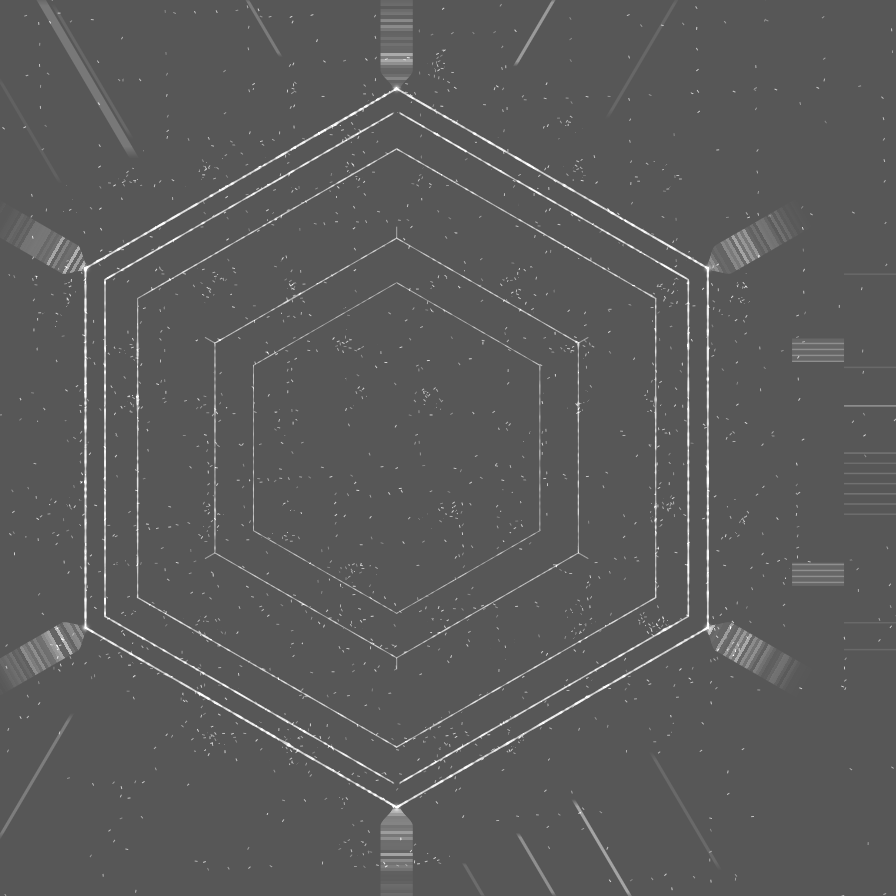
Give the GLSL for this texture map, as a Shadertoy shader.

```glsl
#define BASE_GRAY 0.342
#define CENTER vec2(0.4427, 0.5)
#define TILE 0.25
#define CLUSTER_SIZE 0.016
#define DUST_AMOUNT 0.012
#define FLAKE_AMOUNT 0.38
#define FLAKE_GRID 230.0
#define STREAK_SLOPE 1.70
#define FAN_START 0.400
#define SECTOR 1.0471976

float hash(vec2 p) {
    return fract(sin(dot(p, vec2(127.1, 311.7))) * 43758.5453);
}

float noise(vec2 p) {
    vec2 i = floor(p), f = fract(p);
    f = f * f * (3.0 - 2.0 * f);
    return mix(mix(hash(i), hash(i + vec2(1, 0)), f.x),
               mix(hash(i + vec2(0, 1)), hash(i + 1.0), f.x), f.y);
}

mat2 rot(float a) {
    return mat2(cos(a), -sin(a), sin(a), cos(a));
}

// Share of a pixel covered by a stroke of the given half width
float stroke(float d, float halfWidth, float px) {
    vec2 edges = clamp(vec2(halfWidth - d, -halfWidth - d) / px + 0.5, 0.0, 1.0);
    return edges.x - edges.y;
}

float span(float x, float lo, float hi, float px) {
    return clamp((x - lo) / px + 0.5, 0.0, 1.0) * clamp((hi - x) / px + 0.5, 0.0, 1.0);
}

// Density of the repeating flake clusters
float clusters(vec2 p) {
    vec2 spots[7] = vec2[7](vec2(0.138, 0.111), vec2(0.145, 0.056), vec2(0.232, 0.053),
        vec2(0.240, 0.178), vec2(0.077, 0.181), vec2(0.069, 0.151), vec2(0.069, 0.023));
    float sum = 0.0;
    for (int i = 0; i < 7; i++) {
        vec2 d = (fract((p - spots[i]) / TILE + 0.5) - 0.5) * TILE;
        d = rot(float(i) * 1.3) * d * vec2(1.0, 1.25);
        sum += exp(-dot(d, d) / (CLUSTER_SIZE * CLUSTER_SIZE)) * (i < 5 ? 1.0 : 0.4);
    }
    return sum * smoothstep(0.35, 0.75, noise(p * 110.0));
}

// Short slanted dashes scattered on a jittered grid
float flakes(vec2 p, float density, float px) {
    float sum = 0.0;
    for (int layer = 0; layer < 2; layer++) {
        float seed = float(layer) * 17.3;
        vec2 g = rot(0.4 + seed) * p * FLAKE_GRID;
        vec2 id = floor(g) + seed;
        vec2 d = fract(g) - 0.35 - 0.3 * vec2(hash(id), hash(id + 5.1));
        d = rot(hash(id + 9.7) * 2.0) * d / FLAKE_GRID;
        float dash = stroke(abs(d.y), 0.0005, px) * stroke(abs(d.x), 0.0016, px);
        sum += dash * step(hash(id + 3.3), density) * (0.35 + 0.65 * hash(id + 2.2));
    }
    return sum;
}

// Diagonal rays: upper end, signed run, strength
float diagonalStreaks(vec2 p, float px) {
    vec4 rays[11] = vec4[11](
        vec4(0.046, 1.0, 0.100, 0.13), vec4(0.062, 0.99, 0.082, 0.06),
        vec4(0.000, 0.91, 0.065, 0.04), vec4(0.276, 1.0, 0.036, 0.14),
        vec4(0.618, 1.0, -0.042, 0.26), vec4(0.755, 1.0, -0.075, 0.06),
        vec4(0.078, 0.199, -0.078, 0.15), vec4(0.729, 0.156, 0.072, 0.07),
        vec4(0.642, 0.104, 0.061, 0.30), vec4(0.579, 0.068, 0.039, 0.22),
        vec4(0.518, 0.036, 0.021, 0.08));
    float sum = 0.0;
    for (int i = 0; i < 11; i++) {
        vec4 ray = rays[i];
        float t = (ray.y - p.y) / (STREAK_SLOPE * abs(ray.z));
        float d = abs(p.x - ray.x - ray.z * t) * 0.86;
        float width = i == 0 ? 0.0045 : 0.0017;
        sum += ray.w * stroke(d, width, px) * span(t, 0.0, 1.0, 0.08);
    }
    return sum;
}

// Horizontal bars at the right margin
float sideStreaks(vec2 p, float px) {
    float blockY = min(abs(p.y - 0.609), abs(p.y - 0.359));
    float bars = 0.06 + 0.16 * stroke(abs(fract(p.y * 150.0) - 0.5) / 150.0, 0.0008, px);
    float sum = bars * span(p.x, 0.884, 0.942, px) * stroke(blockY, 0.013, px);
    float row = floor(p.y * 88.0);
    float group = stroke(abs(fract(p.y * 88.0) - 0.5) / 88.0, 0.0008, px);
    float margin = step(0.942, p.x);
    sum += margin * group * span(p.y, 0.42, 0.50, px) * (0.06 + 0.1 * hash(vec2(row, 4.0)));
    float lines[5] = float[5](0.694, 0.590, 0.547, 0.305, 0.275);
    for (int i = 0; i < 5; i++)
        sum += margin * stroke(abs(p.y - lines[i]), 0.0008, px) * (i == 2 ? 0.25 : 0.07);
    return sum;
}

void mainImage(out vec4 fragColor, in vec2 fragCoord) {
    vec2 p = fragCoord / iResolution.xy;
    float px = 1.0 / iResolution.y;
    vec2 q = p - CENTER;
    float turn = atan(q.y, q.x) / SECTOR;
    float side = floor(turn + 0.5), corner = floor(turn);
    vec2 edge = rot(side * SECTOR) * q;
    vec2 ray = rot((corner + 0.5) * SECTOR) * q;
    float cluster = clusters(p);

    // Nested hexagons: apothem, half width, strength
    vec3 rings[5] = vec3[5](vec3(0.3473, 0.0011, 0.62), vec3(0.3255, 0.0009, 0.60),
        vec3(0.2891, 0.0007, 0.52), vec3(0.2028, 0.0006, 0.48), vec3(0.1598, 0.0005, 0.42));
    float light = 0.0, rough = 0.0;
    for (int i = 0; i < 5; i++) {
        vec3 ring = rings[i];
        float d = abs(edge.x - ring.x);
        float grain = noise(vec2(edge.y * 260.0, side * 7.0 + float(i) * 31.0));
        float width = ring.y * (0.75 + 0.5 * grain + 1.2 * cluster);
        float gap = i == 1 ? smoothstep(0.002, 0.005, abs(q.x)) : 1.0;
        light = max(light, ring.z * gap * stroke(d, width, px) * (0.65 + 0.45 * grain));
        rough += ring.z * exp(-d / 0.0025) * (i < 3 ? 0.35 : 0.15);
    }

    // Spurs on the fourth hexagon and glints at the outer corners
    light += 0.3 * stroke(abs(ray.y), 0.0006, px) * span(ray.x, 0.234, 0.247, px);
    light += 0.45 * exp(-dot(ray - vec2(0.401, 0), ray - vec2(0.401, 0)) / 0.00001);

    // Striped fans beyond the corners
    float fanWidth = mix(0.004, 0.018, smoothstep(FAN_START, 0.422, ray.x));
    float stripe = hash(vec2(floor(ray.x * 290.0), corner + 3.0));
    float fan = stroke(abs(ray.y), fanWidth, px) * smoothstep(FAN_START, 0.405, ray.x);
    float fanFade = 1.0 - smoothstep(0.43, 0.53, ray.x);
    light += fan * fanFade * (0.05 + 0.32 * stripe * stripe);

    // Dust, flakes and rays
    float area = 1.0 - smoothstep(0.39, 0.45, edge.x);
    float density = area * (DUST_AMOUNT + FLAKE_AMOUNT * cluster) + rough * (0.4 + cluster);
    light += 0.55 * flakes(p, density, px);
    light += diagonalStreaks(p, px) + sideStreaks(p, px);

    fragColor = vec4(vec3(min(BASE_GRAY + light, 1.0)), 1.0);
}
```
